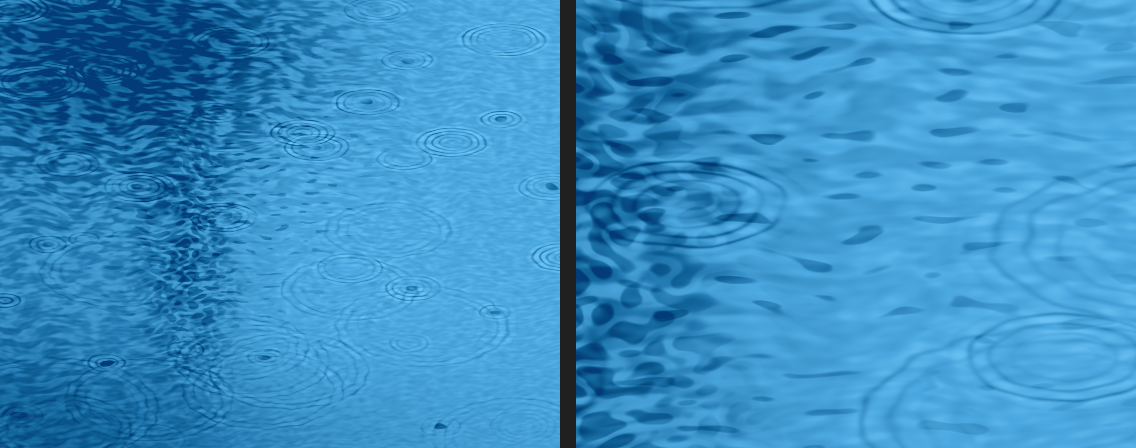
Left, the full canvas; right, a detail of the centre.
A Shadertoy shader for this texture:

```glsl
// Rain on blue water: broad dark and light reflections, broken by crisp wind
// streaks and by foreshortened ring ripples around scattered raindrops.
// A single tone value is summed from these layers and mapped to a blue ramp.

const vec2 DROP_CELL = vec2(0.18, 0.17);  // spacing of the raindrop grid
const int DROP_COLUMNS = 7;
const int DROP_ROWS = 6;
const int WIDE_RINGS = 13;
const float DROP_CHANCE = 0.68;
const float RING_SPACING = 0.0165;
const float WIDE_SPACING = 0.023;
const float RING_CONTRAST = 0.46;
const float WIDE_CONTRAST = 0.18;
const float STREAK_CONTRAST = 0.56;
const float DASH_CONTRAST = 0.42;
const vec2 STREAK_SCALE = vec2(21.0, 70.0);
const vec2 REFLECTION_SHIFT = vec2(0.05, 0.07);
const float TAU = 6.2831853;

const vec3 BLUES[7] = vec3[7](
    vec3(0.01, 0.23, 0.47), vec3(0.03, 0.32, 0.53), vec3(0.07, 0.40, 0.61),
    vec3(0.15, 0.49, 0.71), vec3(0.24, 0.59, 0.80), vec3(0.30, 0.66, 0.88),
    vec3(0.42, 0.76, 0.95));

float hash(vec2 p) {
    return fract(sin(dot(p, vec2(127.1, 311.7))) * 43758.5453);
}

// Contribution of one lattice corner to the gradient noise
float corner(vec2 i, vec2 f, vec2 o) {
    float angle = TAU * hash(i + o);
    return dot(vec2(cos(angle), sin(angle)), f - o);
}

// Smooth gradient noise, about -1..1
float noise(vec2 p) {
    vec2 i = floor(p), f = fract(p), u = f * f * (3.0 - 2.0 * f);
    float low = mix(corner(i, f, vec2(0, 0)), corner(i, f, vec2(1, 0)), u.x);
    float high = mix(corner(i, f, vec2(0, 1)), corner(i, f, vec2(1, 1)), u.x);
    return 1.6 * mix(low, high, u.y);
}

float patchAt(vec2 p, vec2 center, vec2 size) {
    vec2 d = (p - center) / size;
    return exp(-dot(d, d));
}

// Large reflections: dark sky hole at the upper left, dusk at the lower left
float reflection(vec2 p) {
    float tone = 1.01;
    tone -= 0.95 * patchAt(p, vec2(0.28, 0.91), vec2(0.40, 0.23));
    tone -= 0.54 * patchAt(p, vec2(0.00, 0.05), vec2(0.45, 0.30));
    tone -= 0.25 * patchAt(p, vec2(0.50, 0.00), vec2(0.75, 0.17));
    tone -= 0.24 * patchAt(p, vec2(0.42, 0.45), vec2(0.12, 0.26));
    tone -= 0.30 * patchAt(p, vec2(0.05, 0.60), vec2(0.34, 0.30));
    return tone;
}

// Distance on the water plane, foreshortened towards the top
float waterDistance(vec2 p, vec2 center) {
    return length((p - center) / vec2(1.0, mix(0.50, 0.37, center.y)));
}

// Train of narrow dark lines ending at the radius, fading over depth inwards
float ringWave(float d, float radius, float depth, float spacing) {
    float edge = d - radius;
    float fade = edge > 0.0 ? 0.7 * spacing : depth;
    float line = exp(1.8 * (cos(TAU * edge / spacing) - 1.0));
    return (0.5 - 1.55 * line) * exp(-edge * edge / (fade * fade));
}

float raindrops(vec2 p, float wobble) {
    float sum = 0.0;
    for (int row = 0; row < DROP_ROWS; row++)
    for (int col = 0; col < DROP_COLUMNS; col++) {
        vec2 id = vec2(col, row);
        vec2 jitter = vec2(hash(id + 11.3), hash(id + 27.9));
        vec2 center = (id + jitter) * DROP_CELL;
        float busy = patchAt(center, vec2(0.35, 0.80), vec2(0.35, 0.25));
        if (hash(id + 3.7) > DROP_CHANCE + 0.5 * busy) continue;
        float radius = mix(0.025, 0.095, hash(id + 41.1)) + 0.03 * busy;
        float depth = mix(0.012, 0.06, hash(id + 53.6)) + 0.04 * busy;
        float strength = mix(0.45, 1.0, hash(id + 67.2));
        strength *= mix(0.3, 1.0, smoothstep(0.05, 0.40, center.y));
        float d = waterDistance(p, center) + wobble;
        sum += strength * ringWave(d, radius, depth, RING_SPACING);
        // Dark splash at the heart of some drops
        float splash = step(0.6, hash(id + 79.4));
        sum -= 1.2 * splash * smoothstep(0.016, 0.009, d + 3.0 * wobble);
    }
    return sum;
}

float wideRings(vec2 p, float wobble) {
    float sum = 0.0;
    for (int i = 0; i < WIDE_RINGS; i++) {
        vec2 id = vec2(i, 91.0);
        vec2 center = vec2(hash(id) * 1.25, hash(id + 5.3) * 0.95);
        float radius = mix(0.12, 0.25, hash(id + 9.8));
        float d = waterDistance(p, center) + 2.0 * wobble;
        sum += ringWave(d, radius, 0.05, WIDE_SPACING);
    }
    return sum;
}

void mainImage(out vec4 fragColor, in vec2 fragCoord) {
    vec2 p = fragCoord / iResolution.y;

    // Wind streaks, tilted by height and bent by slow swells
    vec2 bent = p + 0.014 * vec2(noise(p * 9.0), noise(p * 9.0 + 40.0));
    bent.y += 0.25 * (p.y - 0.55) * p.x;
    float streak = 0.75 * noise(bent * STREAK_SCALE)
                 + 0.50 * noise(bent * STREAK_SCALE * 1.9 + 17.0);
    float crest = 2.0 * smoothstep(-0.38, 0.38, streak) - 1.0;

    // Where the surface is choppy
    float darkChop = patchAt(p, vec2(0.30, 0.83), vec2(0.48, 0.27));
    float column = patchAt(p, vec2(0.42, 0.42), vec2(0.10, 0.26));
    float leftChop = smoothstep(0.65, 0.0, p.x);
    float rough = 0.06 + 0.52 * darkChop + 0.20 * column + 0.15 * leftChop;

    float wobble = 0.003 * noise(p * vec2(32.0, 60.0));
    float broken = clamp(0.75 + 0.7 * noise(p * vec2(18.0, 34.0) + 8.0), 0.1, 1.3);

    // Sum of all layers
    float tone = reflection(p + REFLECTION_SHIFT * rough * streak);
    tone += STREAK_CONTRAST * rough * crest;
    float dash = smoothstep(0.42, 0.62, noise(bent * vec2(26.0, 80.0) + 63.0));
    float dashArea = patchAt(p, vec2(0.50, 0.60), vec2(0.36, 0.36));
    tone -= DASH_CONTRAST * dash * dashArea;
    float chop = noise(bent * vec2(38.0, 62.0) + 31.0);
    tone -= 0.45 * column * smoothstep(0.15, 0.40, abs(chop));
    tone += 0.09 * noise(bent * vec2(55.0, 130.0));
    tone += RING_CONTRAST * broken * raindrops(p, wobble);
    tone += WIDE_CONTRAST * broken * wideRings(p, wobble);

    // Blue ramp
    float level = clamp(tone, 0.0, 1.199) * 5.0;
    int stop = int(level);
    vec3 color = mix(BLUES[stop], BLUES[stop + 1], fract(level));
    fragColor = vec4(color, 1.0);
}
```
